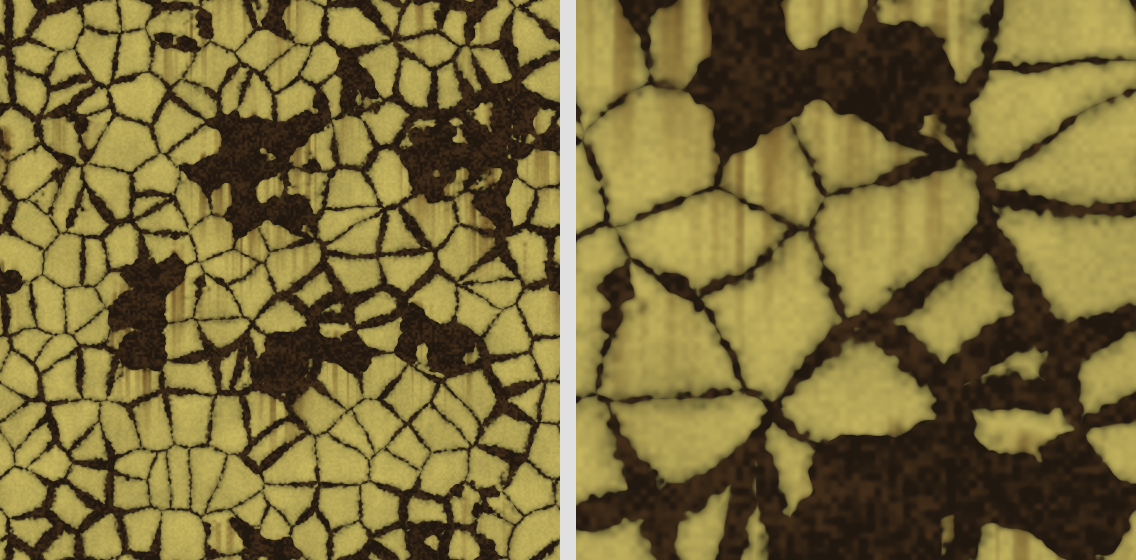
Left, the full canvas; right, a detail of the centre.
Write a WebGL 2 fragment shader that draws this texture.

```glsl
#version 300 es
precision highp float;
// Cracked, flaking ochre paint over dark rusted metal, tiling in both axes.
// Wrapped Voronoi borders give the cracks, wrapped noise widens them and
// opens bare patches, and stains run downward from those patches.

#define CELLS 14.0          // paint flakes across the tile
#define CRACK_MIN 0.0008    // thinnest half width of a crack
#define CRACK_VARY 0.029    // extra width driven by noise
#define PATCH_SCALE 8.0     // bare patches across the tile
#define PATCH_LEVEL 0.62    // noise level where paint is lost
#define PATCH_GAIN 0.25     // how quickly a patch opens
#define GRIT 0.0045         // roughness of the flake edges
#define EDGE_SHADE 0.0036   // reach of the dark rim on the paint
#define STAIN_LENGTH 0.13   // length of the rust runs
#define PAINT vec3(0.715, 0.655, 0.343)
#define RUST_DARK vec3(0.125, 0.09, 0.058)
#define RUST_LIGHT vec3(0.25, 0.172, 0.095)

uniform vec2 u_resolution;
out vec4 fragColor;

vec2 hash2(vec2 p) {
  vec3 q = fract(p.xyx * vec3(0.1031, 0.1030, 0.0973));
  q += dot(q, q.yzx + 33.33);
  return fract((q.xx + q.yz) * q.zy);
}

// Value noise on a lattice that wraps after "period" cells.
float noise(vec2 uv, vec2 period, float seed) {
  vec2 p = uv * period;
  vec2 i = floor(p), f = p - i;
  f = f * f * (3.0 - 2.0 * f);
  vec2 a = mod(i, period) + seed;
  vec2 b = mod(i + 1.0, period) + seed;
  return mix(mix(hash2(a).x, hash2(vec2(b.x, a.y)).x, f.x),
             mix(hash2(vec2(a.x, b.y)).x, hash2(b).x, f.x), f.y);
}

float fbm(vec2 uv, float period, float seed) {
  float sum = 0.0, amp = 0.5;
  for (int i = 0; i < 5; i++) {
    sum += amp * noise(uv, vec2(period), seed);
    period *= 2.0;
    seed += 17.0;
    amp *= 0.5;
  }
  return sum / 0.96875;
}

vec2 cellPoint(vec2 cell) {
  return cell + hash2(mod(cell, CELLS) + 61.0);
}

// Distance to the nearest Voronoi border, in canvas units.
float borderDistance(vec2 uv) {
  vec2 p = uv * CELLS, home = floor(p), nearCell = home, toNear = vec2(0.0);
  float best = 1e3, border = 1e3;
  for (int y = -2; y <= 2; y++)
    for (int x = -2; x <= 2; x++) {
      vec2 cell = home + vec2(x, y);
      vec2 d = cellPoint(cell) - p;
      if (dot(d, d) < best) {
        best = dot(d, d);
        toNear = d;
        nearCell = cell;
      }
    }
  for (int y = -2; y <= 2; y++)
    for (int x = -2; x <= 2; x++) {
      if (x == 0 && y == 0) continue;
      vec2 d = cellPoint(nearCell + vec2(x, y)) - p;
      vec2 across = d - toNear;
      float gap = max(length(across), 1e-4);
      border = min(border, dot(0.5 * (toNear + d), across / gap));
    }
  return border / CELLS;
}

float patchNoise(vec2 uv) {
  return fbm(uv, PATCH_SCALE, 7.0);
}

// Rust washed down from patches lying above this point.
float stain(vec2 uv) {
  float run = 0.0;
  for (int i = 0; i < 10; i++) {
    float t = float(i) / 10.0;
    float source = patchNoise(uv + vec2(0.0, t * STAIN_LENGTH));
    run = max(run, smoothstep(PATCH_LEVEL - 0.02, 0.72, source) * (1.0 - t));
  }
  float lines = 0.6 * noise(uv, vec2(80.0, 4.0), 29.0)
              + 0.4 * noise(uv, vec2(190.0, 6.0), 43.0);
  return run * smoothstep(0.35, 0.75, lines);
}

void main() {
  vec2 uv = gl_FragCoord.xy / u_resolution;
  float soft = max(1.0 / u_resolution.y, 0.001);

  // Signed thickness of paint: positive on flakes, negative on bare metal
  vec2 wobble = vec2(fbm(uv, 22.0, 3.0), fbm(uv, 22.0, 131.0)) - 0.5;
  float grit = noise(uv, vec2(210.0), 11.0) - 0.5;
  float width = CRACK_MIN + CRACK_VARY * max(fbm(uv, 11.0, 89.0) - 0.42, 0.0);
  float loss = PATCH_GAIN * max(patchNoise(uv) - PATCH_LEVEL, 0.0);
  float paintDepth = borderDistance(uv + 0.014 * wobble) - width - loss + GRIT * grit;

  // Paint: mottling, fine grain, stains and a shaded rim
  float mottle = fbm(uv, 18.0, 53.0) - 0.5;
  float grain = noise(uv, vec2(256.0), 71.0) - 0.5;
  float brush = noise(uv, vec2(120.0, 12.0), 97.0) - 0.5;
  vec3 paint = PAINT * (1.0 + 0.2 * mottle + 0.09 * grain + 0.04 * brush);
  paint = mix(paint, vec3(0.36, 0.23, 0.09), 0.75 * stain(uv));
  paint *= 1.0 - 0.5 * exp(-max(paintDepth, 0.0) / EDGE_SHADE);

  // Bare metal: blotchy, gritty rust
  float blotch = 0.55 * fbm(uv, 48.0, 19.0) + 0.45 * noise(uv, vec2(230.0), 37.0);
  vec3 rust = mix(RUST_DARK, RUST_LIGHT, smoothstep(0.3, 0.8, blotch));

  fragColor = vec4(mix(rust, paint, smoothstep(-soft, soft, paintDepth)), 1.0);
}
```
